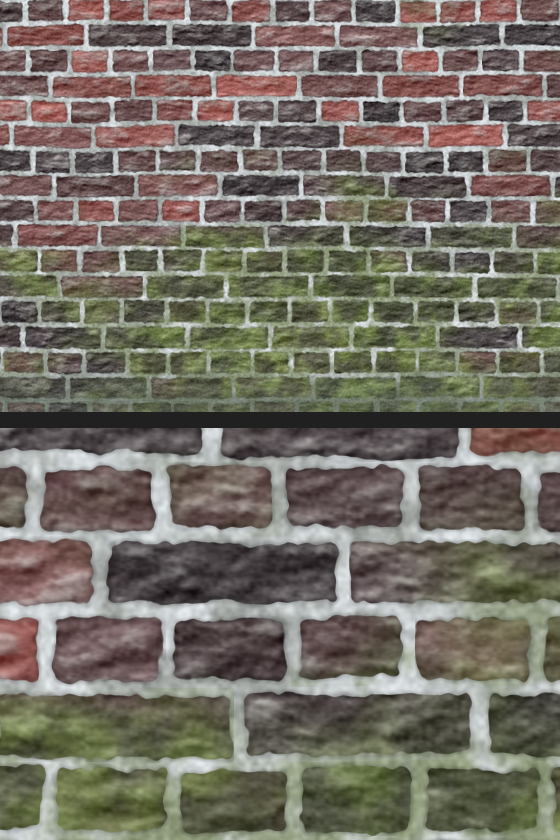
Top, the full canvas; bottom, a detail of the centre.
Reproduce this texture procedurally as a Shadertoy shader.

```glsl
const float COURSES = 16.4;      // brick courses in the canvas height
const float STRETCHER = 3.297;   // long brick pitch, in course heights
const float DRIFT = 0.058;       // sideways creep of the joints per course
const vec2 HALF_JOINT = vec2(0.105, 0.075);

const vec3 DARK_BRICK = vec3(0.29, 0.265, 0.275);
const vec3 MAROON_BRICK = vec3(0.43, 0.325, 0.325);
const vec3 RED_BRICK = vec3(0.60, 0.365, 0.345);
const vec3 DUST = vec3(0.60, 0.59, 0.58);
const vec3 DARK_MOSS = vec3(0.31, 0.34, 0.24);
const vec3 BRIGHT_MOSS = vec3(0.48, 0.56, 0.30);
const vec3 PALE_MORTAR = vec3(0.83, 0.85, 0.86);
const vec3 DIRTY_MORTAR = vec3(0.58, 0.60, 0.58);
const vec3 GRIME = vec3(0.38, 0.42, 0.37);

float hash(vec2 p) {
    vec3 q = fract(vec3(p.xyx) * 0.1031);
    q += dot(q, q.yzx + 33.33);
    return fract((q.x + q.y) * q.z);
}

float noise(vec2 p) {
    vec2 i = floor(p), f = fract(p);
    f = f * f * (3.0 - 2.0 * f);
    return mix(mix(hash(i), hash(i + vec2(1, 0)), f.x),
               mix(hash(i + vec2(0, 1)), hash(i + vec2(1, 1)), f.x), f.y);
}

float fbm(vec2 p) {
    float sum = 0.0, amp = 0.533;
    for (int i = 0; i < 4; i++) {
        sum += amp * noise(p);
        p = mat2(1.6, 1.2, -1.2, 1.6) * p + 7.3;
        amp *= 0.5;
    }
    return sum;
}

float roundedBox(vec2 p, vec2 halfSize, float radius) {
    vec2 q = abs(p) - halfSize + radius;
    return length(max(q, 0.0)) + min(max(q.x, q.y), 0.0) - radius;
}

// Alternating header and stretcher courses: distance in x, brick id in yz
vec3 brickBond(vec2 p) {
    float row = floor(p.y);
    bool isHeader = mod(row, 2.0) < 0.5;
    float pitch = isHeader ? 0.5 * STRETCHER : STRETCHER;
    float stagger = mod(row, 4.0) > 2.0 ? 0.5 * STRETCHER : 0.0;
    float offset = DRIFT * row + (isHeader ? 0.93 : 0.12 + stagger);
    float column = floor((p.x - offset) / pitch);
    vec2 id = vec2(column, row) + 40.0;

    // Each joint is nudged sideways, each brick is cut a little differently
    float left = 0.16 * (hash(id) - 0.5);
    float right = pitch + 0.16 * (hash(id + vec2(1, 0)) - 0.5);
    vec2 centre = vec2(0.5 * (left + right), 0.5 + 0.05 * (hash(id + 9.0) - 0.5));
    vec2 halfSize = vec2(0.5 * (right - left), 0.5) - HALF_JOINT;
    halfSize.y -= 0.035 * hash(id + 21.0);
    vec2 local = vec2(p.x - offset - column * pitch, p.y - row);
    return vec3(roundedBox(local - centre, halfSize, 0.09), id);
}

vec3 brickColor(vec2 id, float redness, float grain, float relief) {
    float tone = hash(id + 3.7) + redness;
    vec3 color = mix(DARK_BRICK, MAROON_BRICK, smoothstep(0.15, 0.65, tone));
    color = mix(color, RED_BRICK, smoothstep(0.65, 1.05, tone));
    color = mix(color, DUST, 0.55 * smoothstep(0.50, 0.80, grain));
    return color * (0.87 + 0.26 * hash(id + 14.0)) + 0.75 * relief;
}

// Moss gathers low on the wall and right of the middle
float mossCover(vec2 uv, vec2 p, float brickBias) {
    float depth = smoothstep(0.18, 0.85, uv.y);
    float band = exp(-5.0 * (uv.x - 0.62) * (uv.x - 0.62));
    float topPatch = smoothstep(0.10, 0.0, uv.y) * smoothstep(0.14, 0.0, abs(uv.x - 0.74));
    float amount = depth * (0.30 + 0.55 * band) + 0.45 * topPatch;
    float patches = fbm(p * vec2(0.35, 0.6)) - 0.5;
    return smoothstep(0.22, 0.75, amount + 0.9 * patches + 0.3 * brickBias);
}

void mainImage(out vec4 fragColor, in vec2 fragCoord) {
    // Both coordinates run downward from the top left
    vec2 uv = vec2(fragCoord.x, iResolution.y - fragCoord.y) / iResolution.xy;
    vec2 p = vec2(fragCoord.x, iResolution.y - fragCoord.y) * COURSES / iResolution.y;
    float pixel = COURSES / iResolution.y;

    // Uneven courses and crumbling edges
    vec2 bent = p + vec2(0.0, 0.064 + 0.12 * (noise(p * vec2(0.3, 0.2)) - 0.5));
    vec3 bond = brickBond(bent);
    float rough = 0.13 * (fbm(p * 2.4) - 0.5) + 0.06 * (noise(p * 8.0) - 0.5);
    float edge = bond.x + rough;
    float brickMask = 1.0 - smoothstep(-pixel, pixel, edge);

    // Weathered brick faces lit from above
    vec2 facePos = p * vec2(1.7, 3.2) + 5.0 * hash(bond.yz);
    float grain = fbm(facePos);
    float relief = grain - fbm(facePos - vec2(0.08, 0.25));
    float redness = 0.22 - 0.42 * smoothstep(0.2, 0.8, uv.y) - 0.1 * uv.x;
    vec3 brick = brickColor(bond.yz, redness, grain, relief);
    brick *= 0.80 + 0.20 * smoothstep(0.0, 0.10, -edge);

    float moss = mossCover(uv, p, hash(bond.yz + 31.0) - 0.5);
    float lush = smoothstep(0.35, 0.70, fbm(p * 1.3 + 11.0)) * (0.35 + 0.65 * uv.y);
    vec3 mossColor = mix(DARK_MOSS, BRIGHT_MOSS, lush) * (0.75 + 0.5 * grain) + 0.5 * relief;
    brick = mix(brick, mossColor, 0.82 * moss);

    // Stained mortar, shaded where it meets the bricks
    float stain = smoothstep(0.35, 0.75, fbm(p * 1.8 + 23.0) + 0.15 * uv.y);
    vec3 mortar = mix(PALE_MORTAR, DIRTY_MORTAR, 0.75 * stain);
    mortar = mix(mortar, BRIGHT_MOSS, 0.45 * moss * stain);
    mortar *= 0.84 + 0.16 * smoothstep(0.0, 0.07, edge);
    mortar += 0.14 * (noise(p * 11.0) - 0.5);

    // Damp grime swallows the lowest courses
    float damp = smoothstep(0.86, 0.98, uv.y + 0.08 * (fbm(p * 0.7) - 0.5));
    mortar = mix(mortar, GRIME * (0.8 + 0.5 * grain), 0.78 * damp);
    brick = mix(brick, GRIME * (0.6 + 0.5 * grain), 0.45 * damp);

    vec3 color = mix(mortar, brick, brickMask);
    color += 0.07 * (noise(p * 17.0) - 0.5);
    fragColor = vec4(clamp(color, 0.0, 1.0), 1.0);
}
```
